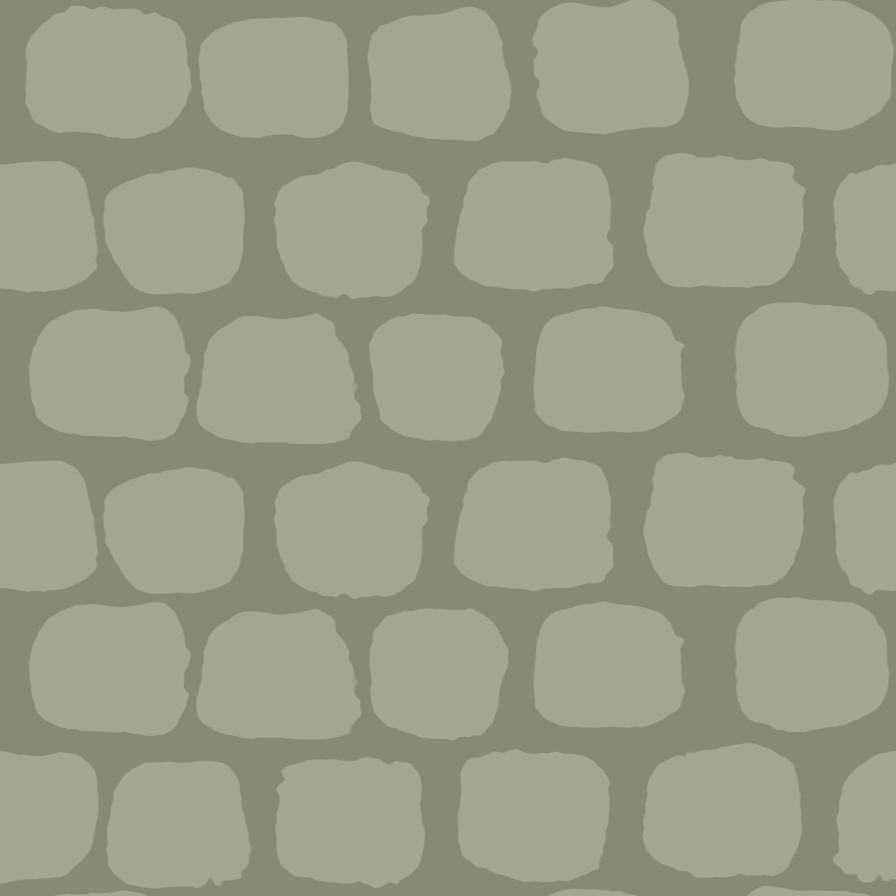
This pattern is drawn by a WebGL 2 fragment shader. Its source:

```glsl
#version 300 es
precision highp float;

uniform vec2 u_resolution;
out vec4 fragColor;

const vec3 STONE_COLOR = vec3(0.643, 0.651, 0.572);
const vec3 GROUT_COLOR = vec3(0.532, 0.541, 0.459);
const float PI = 3.14159;

const int ROWS = 7;
const int COLS = 6;
const float FIRST_ROW = 0.079;
const float ROW_PITCH = 0.172;
const float ROW_TIGHTEN = 0.0012;
const float ODD_ROW_DROP = 0.004;
const float COL_PITCH = 0.1965;
const float ROW_SAG = 0.007;
const vec2 START_X = vec2(0.121, 0.021);      // even, odd rows
const vec2 DRIFT = vec2(0.031, 0.023);        // even, odd rows
const vec2 DRIFT_SKEW = vec2(1.6, 0.8);       // even, odd rows

const vec2 HALF_SIZE = vec2(0.086, 0.0715);
const vec2 SMALL_SHRINK = vec2(0.011, 0.004);
const float SIZE_JITTER = 0.06;
const float SQUARENESS = 3.5;
const float TAPER = 0.20;
const float SHEAR = 0.12;
const float WOBBLE = 0.011;
const float RAGGED = 0.010;
const float FINE_GRAIN = 0.002;
const float EDGE_SOFT = 0.0009;

float hash(vec2 p) {
    return fract(sin(dot(p, vec2(127.1, 311.7))) * 43758.5);
}

float noise(vec2 p) {
    vec2 i = floor(p);
    vec2 f = fract(p);
    f = f * f * (3.0 - 2.0 * f);
    return mix(mix(hash(i), hash(i + vec2(1, 0)), f.x),
               mix(hash(i + vec2(0, 1)), hash(i + vec2(1, 1)), f.x), f.y);
}

// Staggered rows; alternate rows drift sideways and sag a little
vec2 stoneCenter(int row, int col) {
    int odd = row & 1;
    float r = float(row);
    float c = float(col);
    float drift = DRIFT[odd] * sin(PI * pow(c / 4.0, DRIFT_SKEW[odd]));
    float x = START_X[odd] + COL_PITCH * c - drift;
    float y = FIRST_ROW + r * (ROW_PITCH - ROW_TIGHTEN * r)
            + ODD_ROW_DROP * float(odd) + ROW_SAG * sin(PI * c / 2.5);
    return vec2(x, y);
}

// The middle pair of rows reuses the shapes above, except for one stone
vec2 stoneSeed(int row, int col) {
    bool repeated = (row == 3 || row == 4) && !(row == 4 && col == 2);
    return vec2(col, repeated ? row - 2 : row) + 3.0;
}

vec2 stoneHalfSize(int row, int col, vec2 seed) {
    float fromSmall = float(col) - ((row & 1) == 1 ? 1.0 : 2.0);
    float shrink = exp(-fromSmall * fromSmall);
    vec2 jitter = vec2(hash(seed + 11.3), hash(seed + 23.7)) - 0.5;
    return (HALF_SIZE - SMALL_SHRINK * shrink) * (1.0 + SIZE_JITTER * jitter);
}

// Warped superellipse with a hand-cut edge
float stoneDistance(vec2 p, vec2 halfSize, vec2 seed) {
    vec2 q = p / halfSize;
    vec2 taper = TAPER * (vec2(hash(seed), hash(seed + 5.1)) - 0.5);
    float shear = SHEAR * (hash(seed + 8.9) - 0.5);
    q = q * (1.0 + taper * q.yx) + vec2(shear * q.y, -shear * q.x);

    vec2 e = pow(abs(q) + 0.0001, vec2(SQUARENESS));
    float d = (pow(e.x + e.y, 1.0 / SQUARENESS) - 1.0) * halfSize.y;

    vec2 n = p + seed * 7.3;
    float chipped = smoothstep(0.6, 0.85, noise(n * 17.0 + 41.0));
    d += WOBBLE * (noise(n * 24.0) - 0.5);
    d += RAGGED * chipped * (noise(n * 85.0) - 0.5);
    d += FINE_GRAIN * (noise(n * 110.0 + 19.0) - 0.5);
    return d;
}

void main() {
    vec2 uv = gl_FragCoord.xy / u_resolution;
    vec2 pos = vec2(uv.x, 1.0 - uv.y);   // rows count from the top

    float d = 1.0;
    for (int row = 0; row < ROWS; row++) {
        for (int col = 0; col < COLS; col++) {
            vec2 p = pos - stoneCenter(row, col);
            if (max(abs(p.x), abs(p.y)) > 0.13) continue;
            vec2 seed = stoneSeed(row, col);
            d = min(d, stoneDistance(p, stoneHalfSize(row, col, seed), seed));
        }
    }

    float soft = max(EDGE_SOFT, 0.7 / u_resolution.y);
    float stone = 1.0 - smoothstep(-soft, soft, d);
    fragColor = vec4(mix(GROUT_COLOR, STONE_COLOR, stone), 1.0);
}
```
